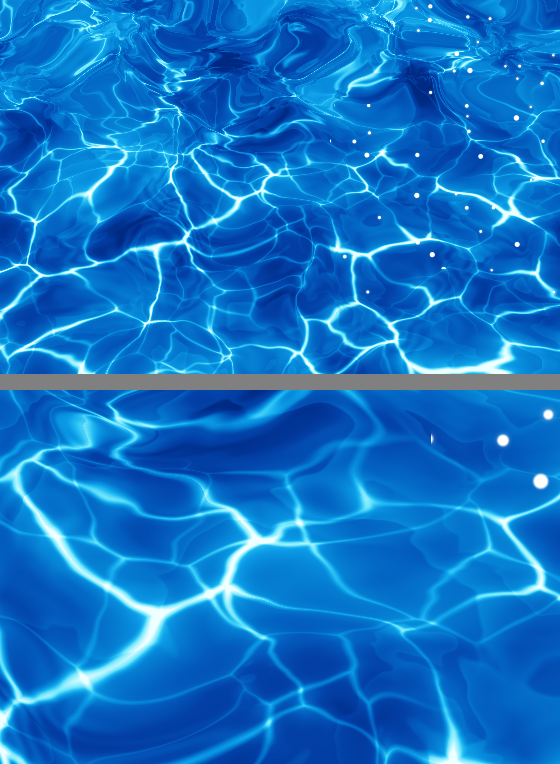
Top: the whole. Bottom: its middle third, enlarged.
This texture is drawn by a Shadertoy shader. Its source:

```glsl
float hash(vec2 p) {
    return fract(sin(dot(p, vec2(127.1, 311.7))) * 43758.5);
}

vec2 hash2(vec2 p) {
    return vec2(hash(p), hash(p + 37.3));
}

float noise(vec2 p) {
    vec2 i = floor(p), f = fract(p);
    f = f * f * (3.0 - 2.0 * f);
    return mix(mix(hash(i), hash(i + vec2(1, 0)), f.x),
               mix(hash(i + vec2(0, 1)), hash(i + vec2(1, 1)), f.x), f.y);
}

float fbm(vec2 p) {
    float sum = 0.0, amp = 0.53;
    for (int i = 0; i < 4; i++) {
        sum += amp * noise(p);
        p = mat2(1.6, 1.2, -1.2, 1.6) * p + 7.3;
        amp *= 0.5;
    }
    return sum;
}

vec2 swirl(vec2 p) {
    return vec2(noise(p), noise(p + 19.7)) * 2.0 - 1.0;
}

// Distances to the nearest and second nearest cell border
vec2 cellBorders(vec2 p) {
    vec2 base = floor(p), f = fract(p), nearest = vec2(0.0);
    float best = 9.0;
    for (int y = -1; y <= 1; y++)
    for (int x = -1; x <= 1; x++) {
        vec2 g = vec2(x, y);
        vec2 r = g + hash2(base + g) - f;
        if (dot(r, r) < best) { best = dot(r, r); nearest = r; }
    }
    vec2 d = vec2(9.0);
    for (int y = -2; y <= 2; y++)
    for (int x = -2; x <= 2; x++) {
        vec2 g = vec2(x, y);
        vec2 r = g + hash2(base + g) - f;
        vec2 gap = r - nearest;
        if (dot(gap, gap) > 0.0001) {
            float e = dot(0.5 * (r + nearest), normalize(gap));
            d = e < d.x ? vec2(e, d.x) : vec2(d.x, min(d.y, e));
        }
    }
    return d;
}

// Bright web of focused light: core, halo and hot junctions
float lightWeb(vec2 p) {
    vec2 d = cellBorders(p);
    float power = smoothstep(0.2, 0.8, noise(p * 1.7 + 5.0));
    float core = smoothstep(0.025 + 0.035 * power, 0.0, d.x) * (0.25 + 0.4 * power);
    float halo = exp(-d.x * 9.0) * (0.12 + 0.25 * power);
    return core + halo + 0.45 * exp(-d.y * 15.0);
}

// Folded sheet of light: sharp on one side, fading on the other
float lightSheet(vec2 p) {
    float n = fbm(p) - 0.5;
    return smoothstep(0.0, 0.015, n) * exp(-max(n, 0.0) * 16.0);
}

// Sun glints scattered in clusters on the right
float glints(vec2 p) {
    vec2 g = p * 30.0, id = floor(g);
    float region = smoothstep(0.85, 1.05, p.x) * smoothstep(0.1, 0.3, p.y)
                 * smoothstep(0.4, 0.6, noise(p * 6.0 + 3.0));
    float lit = step(hash(id + 71.0), 0.16 * region);
    float size = mix(0.07, 0.2, pow(hash(id + 13.0), 2.0));
    float d = length(fract(g) - 0.3 - 0.4 * hash2(id));
    return lit * (smoothstep(size + 0.07, size - 0.04, d) + 0.25 * smoothstep(0.3, 0.0, d));
}

vec3 waterColor(float v) {
    vec3 c = mix(vec3(0.0, 0.16, 0.51), vec3(0.01, 0.25, 0.65), smoothstep(-0.15, 0.1, v));
    c = mix(c, vec3(0.01, 0.37, 0.75), clamp((v - 0.1) / 0.2, 0.0, 1.0));
    c = mix(c, vec3(0.02, 0.49, 0.82), clamp((v - 0.3) / 0.2, 0.0, 1.0));
    c = mix(c, vec3(0.04, 0.60, 0.90), clamp((v - 0.5) / 0.2, 0.0, 1.0));
    c = mix(c, vec3(0.14, 0.74, 0.95), clamp((v - 0.7) / 0.17, 0.0, 1.0));
    c = mix(c, vec3(0.44, 0.90, 0.99), clamp((v - 0.87) / 0.17, 0.0, 1.0));
    return mix(c, vec3(0.93, 1.0, 1.0), clamp((v - 1.04) / 0.35, 0.0, 1.0));
}

void mainImage(out vec4 fragColor, in vec2 fragCoord) {
    vec2 p = fragCoord / iResolution.y;
    float chop = smoothstep(0.5, 0.95, p.y + 0.15 * (noise(p * 3.0) - 0.5) - 0.1 * (p.x - 0.75));

    // Perspective, then refraction by the surface
    vec2 q = vec2((p.x - 0.75) * (4.8 + 2.2 * p.y) + 20.0, 5.6 * p.y + 2.2 * p.y * p.y);
    q += (0.35 + 0.25 * chop) * swirl(q * 0.9);
    q += (0.10 + 0.16 * chop) * swirl(q * vec2(2.4, 3.2) + 4.0);
    q += (0.025 + 0.07 * chop) * swirl(q * vec2(6.0, 9.0));

    // Soft depth tones and light layers
    float v = 0.19 + (fbm(q * 0.9 + 11.0) - 0.5) * (0.95 + 0.7 * chop);
    v += lightWeb(q) * (1.0 - 0.45 * chop);
    v += lightWeb(q * 1.6 + 8.3) * 0.5 * smoothstep(0.4, 0.75, noise(q * 0.8 + 2.0));
    v += lightSheet(q * 0.8 + 31.0) * (0.2 + 0.12 * chop);
    v += lightSheet(q * 1.5 + 53.0) * (0.12 + 0.2 * chop);

    // Fine ripple bands in patches
    float bands = sin(70.0 * fbm(q * 0.6 + 3.0));
    v += 0.07 * bands * smoothstep(0.45, 0.75, noise(q * 0.7 + 17.0));

    vec3 color = mix(waterColor(v), vec3(1.0), clamp(glints(p), 0.0, 1.0));
    fragColor = vec4(color, 1.0);
}
```
